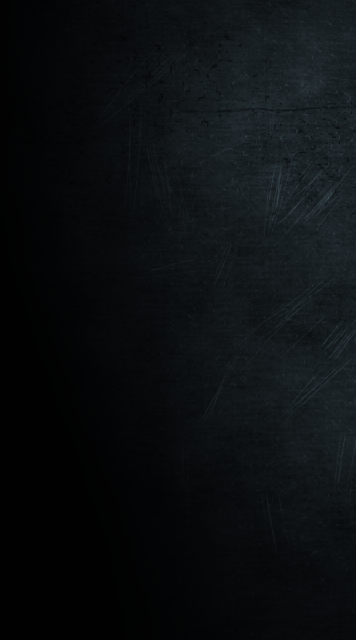
Write a Shadertoy shader that draws this texture.

```glsl
// Dark scratched slate: a cool light falls from the upper right and fades
// to black at the lower left. Layered value noise makes the worn surface;
// looped clusters of thin segments make the scratches, plus one ragged crack.

const vec3  SLATE_TINT     = vec3(0.78, 1.0, 1.10);
const float LIGHT_LEVEL    = 0.118;
const float GLOW_LEVEL     = 0.042;
const vec2  GLOW_CENTER    = vec2(0.76, 0.79);
const vec2  GLOW_SIZE      = vec2(0.27, 0.11);
const float BLOTCH_AMOUNT  = 0.75;
const float STREAK_AMOUNT  = 0.24;
const float GRAIN_AMOUNT   = 0.46;
const float SCRATCH_LEVEL  = 0.72;
const float SCRATCH_WIDTH  = 0.0010;
const float CRACK_HEIGHT   = 0.829;
const float CRACK_DEPTH    = 0.50;
const int   STRAY_COUNT    = 36;

float hash(vec2 p) {
    return fract(sin(dot(p, vec2(127.1, 311.7))) * 43758.5453);
}

float noise(vec2 p) {
    vec2 i = floor(p), f = fract(p);
    f = f * f * (3.0 - 2.0 * f);
    return mix(mix(hash(i), hash(i + vec2(1, 0)), f.x),
               mix(hash(i + vec2(0, 1)), hash(i + vec2(1, 1)), f.x), f.y);
}

float fbm(vec2 p) {
    float sum = 0.0, gain = 0.5;
    for (int i = 0; i < 5; i++) {
        sum += gain * noise(p);
        p = mat2(1.6, 1.2, -1.2, 1.6) * p + 7.3;
        gain *= 0.5;
    }
    return sum;
}

// One tapered, slightly bowed stroke centred on c.
float scratch(vec2 p, vec2 c, float angle, float len, float bow) {
    vec2 dir = vec2(cos(angle), sin(angle));
    vec2 q = p - c;
    float t = dot(q, dir) / (0.5 * len);
    float d = dot(q, vec2(-dir.y, dir.x)) - bow * len * (1.0 - t * t);
    float width = max(SCRATCH_WIDTH, 0.55 / iResolution.y);
    return exp(-d * d / (width * width)) * smoothstep(1.0, 0.5, abs(t));
}

// Roughly parallel strokes spread around c.
float cluster(vec2 p, vec2 c, float angle, float len, float spread, int count) {
    float sum = 0.0;
    for (int i = 0; i < count; i++) {
        vec2 seed = c * 91.0 + float(i) * vec2(3.7, 1.9);
        vec2 jitter = vec2(hash(seed), hash(seed + 11.3)) - 0.5;
        float turn = hash(seed + 23.1) - 0.5;
        float size = len * mix(0.6, 1.15, hash(seed + 31.7));
        float strength = mix(0.35, 1.0, hash(seed + 43.9));
        sum += strength * scratch(p, c + jitter * spread, angle + turn * 0.25, size, turn * 0.06);
    }
    return sum;
}

float lightField(vec2 uv) {
    float start = mix(0.29, -0.06, smoothstep(0.0, 0.8, uv.y));
    float t = clamp((uv.x - start) / (mix(1.08, 0.92, uv.y) - start), 0.0, 1.0);
    float ramp = mix(t, smoothstep(0.0, 1.0, t), 0.55);
    float fall = mix(0.38, 1.0, smoothstep(0.0, 0.42, uv.y));
    fall *= 1.0 - 0.15 * smoothstep(0.88, 1.0, uv.y);
    vec2 g = (uv - GLOW_CENTER) / GLOW_SIZE;
    return LIGHT_LEVEL * ramp * fall + GLOW_LEVEL * exp(-dot(g, g));
}

void mainImage(out vec4 fragColor, in vec2 fragCoord) {
    vec2 uv = fragCoord / iResolution.xy;
    vec2 p = vec2(uv.x * 0.555, uv.y);
    float light = lightField(uv);

    // Worn surface: blotches, brushed streaks, grain
    float blotch = fbm(p * 17.0) - 0.48;
    float streak = noise(p * vec2(40.0, 300.0)) - 0.5;
    float grain = 0.6 * noise(p * 400.0) + 0.4 * noise(p * 190.0 + 3.0) - 0.5;
    float surface = 1.0 + BLOTCH_AMOUNT * blotch + STREAK_AMOUNT * streak + GRAIN_AMOUNT * grain;

    // Pits and pale specks, densest in the upper right
    float wear = smoothstep(0.42, 0.6, fbm(p * 9.0 + 4.0)) * smoothstep(0.45, 0.85, uv.y);
    float speck = noise(p * 210.0 + 17.0);
    surface -= 0.45 * wear * smoothstep(0.74, 0.93, speck);
    surface += 0.45 * smoothstep(0.80, 0.97, noise(p * 240.0 + 51.0));

    // Ragged dark crack across the upper right
    float crackY = CRACK_HEIGHT + 0.012 * (uv.x - 0.75) + 0.009 * (fbm(vec2(p.x * 30.0, 2.0)) - 0.5);
    float crack = smoothstep(0.0030, 0.0004, abs(p.y - crackY)) * smoothstep(0.38, 0.62, uv.x);
    surface -= CRACK_DEPTH * crack * mix(0.45, 1.0, noise(vec2(p.x * 60.0, 5.0)));

    // Scratch clusters, from top to bottom
    float marks = cluster(p, vec2(0.215, 0.86), 0.79, 0.20, 0.04, 4);
    marks += cluster(p, vec2(0.205, 0.74), 1.57, 0.20, 0.02, 3);
    marks += cluster(p, vec2(0.26, 0.73), 1.75, 0.17, 0.06, 5);
    marks += cluster(p, vec2(0.43, 0.69), 1.38, 0.15, 0.03, 7);
    marks += cluster(p, vec2(0.484, 0.681), 0.85, 0.10, 0.085, 18);
    marks += cluster(p, vec2(0.352, 0.59), 1.25, 0.10, 0.02, 4);
    marks += cluster(p, vec2(0.26, 0.578), 0.17, 0.14, 0.012, 3);
    marks += cluster(p, vec2(0.44, 0.50), 0.72, 0.14, 0.08, 7);
    marks += cluster(p, vec2(0.53, 0.475), 0.90, 0.08, 0.035, 11);
    marks += cluster(p, vec2(0.49, 0.39), 0.75, 0.15, 0.025, 4);
    marks += cluster(p, vec2(0.34, 0.39), 1.13, 0.19, 0.012, 3);
    marks += cluster(p, vec2(0.54, 0.27), 1.40, 0.14, 0.03, 4);
    marks += cluster(p, vec2(0.288, 0.24), 1.57, 0.20, 0.015, 3);
    marks += cluster(p, vec2(0.435, 0.20), 1.70, 0.10, 0.06, 4);

    // Faint stray scratches
    for (int i = 0; i < STRAY_COUNT; i++) {
        vec2 seed = vec2(float(i), 8.3);
        vec2 c = vec2(0.1 + 0.45 * hash(seed), 0.1 + 0.9 * hash(seed + 5.1));
        marks += 0.35 * scratch(p, c, 3.1 * hash(seed + 9.7), 0.04 + 0.1 * hash(seed + 2.9), 0.02);
    }
    marks *= 0.45 + 0.75 * noise(p * 120.0);

    float value = light * (surface + SCRATCH_LEVEL * min(marks, 1.3));
    fragColor = vec4(max(value * SLATE_TINT + vec3(0.003, 0.004, 0.006), 0.0), 1.0);
}
```
